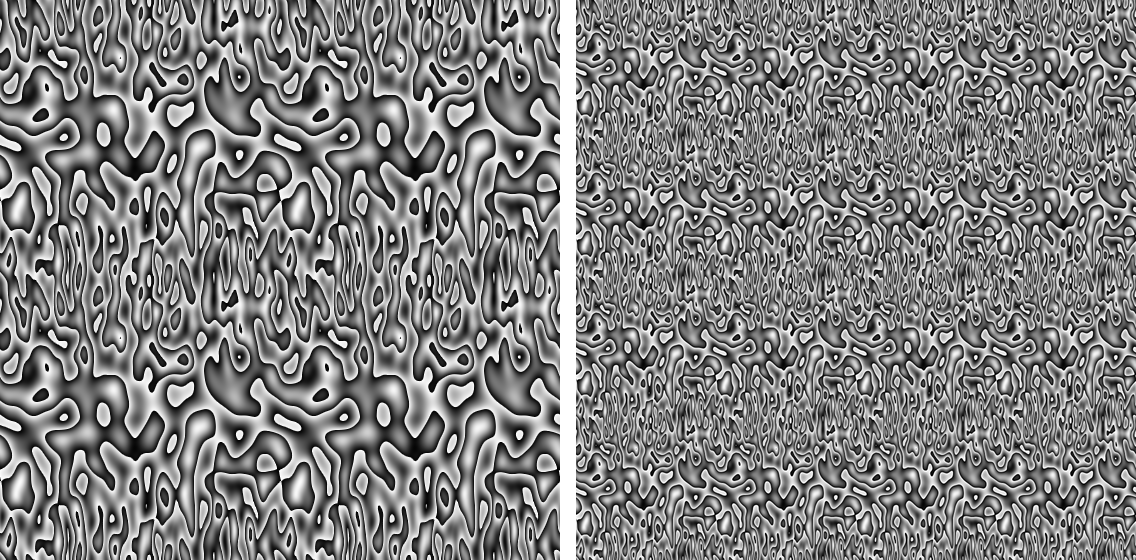
Left: one tile. Right: repeated 2 by 2.
Give the GLSL for this texture, as a Shadertoy shader.

```glsl
// Grey marbled relief: gradient noise wrapped into a sawtooth of black to white bands.
// Each tile is the unrolled skin of a torus set in 3D noise, so it joins on all sides;
// the torus' narrow inside gives broad blobs, its wide outside thin upright streaks.

const float TAU = 6.2831853;
const float REPEATS = 2.0;                  // tiles across and down
const float RING_RADIUS = 2.8;              // torus radius, in noise cells
const float TUBE_RADIUS = 1.4;              // tube radius, in noise cells
const vec3 TORUS_CENTER = vec3(7.3, 3.6, 5.2);
const float BAND_GAIN = 2.75;               // bands per unit of noise
const vec3 DARK = vec3(0.0);
const vec3 LIGHT = vec3(1.0);

float hash(vec3 p) {
    return fract(sin(dot(p, vec3(127.1, 311.7, 74.7))) * 43758.5453);
}

// Random unit vector of a lattice corner
vec3 cornerGradient(vec3 cell) {
    float z = 2.0 * hash(cell) - 1.0;
    float angle = TAU * hash(cell + 19.19);
    return vec3(sqrt(max(1.0 - z * z, 0.0)) * vec2(cos(angle), sin(angle)), z);
}

float gradientNoise(vec3 p) {
    vec3 cell = floor(p);
    vec3 local = p - cell;
    vec3 fade = local * local * local * (local * (local * 6.0 - 15.0) + 10.0);
    float sum = 0.0;
    for (int i = 0; i < 8; i++) {
        vec3 corner = vec3(i & 1, (i >> 1) & 1, i >> 2);
        vec3 weight = mix(1.0 - fade, fade, corner);
        sum += weight.x * weight.y * weight.z
             * dot(cornerGradient(cell + corner), local - corner);
    }
    return sum;
}

// Point on the torus for a tile coordinate
vec3 torusPoint(vec2 tile) {
    vec2 angle = TAU * tile;
    float reach = RING_RADIUS + TUBE_RADIUS * cos(angle.y);
    return vec3(reach * cos(angle.x), reach * sin(angle.x), TUBE_RADIUS * sin(angle.y));
}

// Integral of fract(x)
float sawIntegral(float x) {
    float f = fract(x);
    return 0.5 * (x - f + f * f);
}

// Sawtooth averaged over the given width, which smooths its jumps
float smoothSaw(float x, float width) {
    return (sawIntegral(x + 0.5 * width) - sawIntegral(x - 0.5 * width)) / width;
}

void mainImage(out vec4 fragColor, in vec2 fragCoord) {
    vec2 uv = fragCoord / iResolution.xy;
    float height = BAND_GAIN * gradientNoise(TORUS_CENTER + torusPoint(uv * REPEATS));
    float width = max(0.8 * fwidth(height), 0.002);
    fragColor = vec4(mix(DARK, LIGHT, smoothSaw(height, width)), 1.0);
}
```
